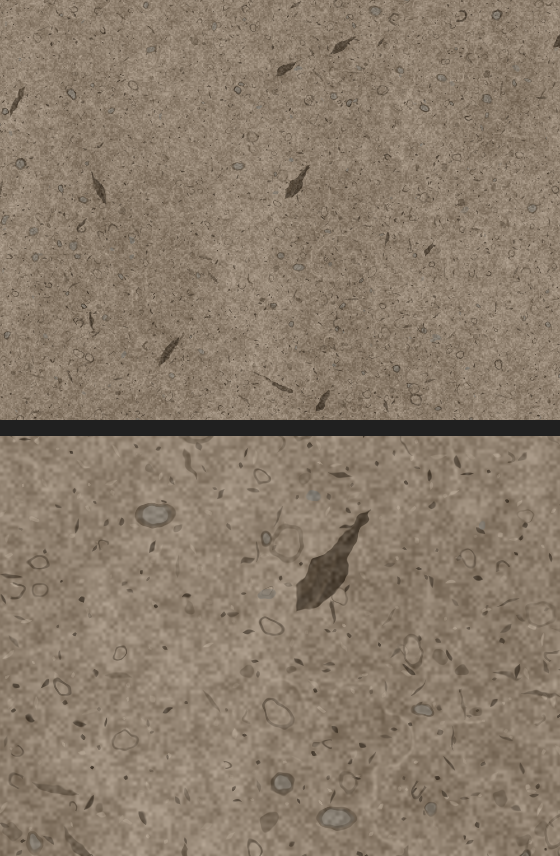
Top, the full canvas; bottom, a detail of the centre.
Reproduce this texture procedurally as a Shadertoy shader.

```glsl
// Fossil limestone: a grainy taupe ground with pale wisps, dark specks,
// shell rings, arcs, slivers and patches, and a few large dark shards.
// Each kind is scattered on a jittered grid; noise bends all the outlines.

#define GROUND vec3(0.566, 0.506, 0.438)
#define PALE vec3(0.67, 0.61, 0.54)
#define BROWN vec3(0.42, 0.365, 0.30)
#define DARK vec3(0.25, 0.21, 0.165)
#define GREY vec3(0.49, 0.475, 0.445)
#define GRAIN 0.13
#define FOSSIL_CELL 0.048
#define SPECK_CELL 0.016
#define SHARD_CELL 0.25
#define TAU 6.2832

vec3 hash3(vec2 c) {
    vec3 q = fract(c.xyx * vec3(0.1031, 0.1030, 0.0973));
    q += dot(q, q.yxz + 33.33);
    return fract((q.xxy + q.yzz) * q.zyx);
}

float noise(vec2 p) {
    vec2 i = floor(p), f = fract(p);
    f = f * f * (3.0 - 2.0 * f);
    return mix(mix(hash3(i).x, hash3(i + vec2(1, 0)).x, f.x),
               mix(hash3(i + vec2(0, 1)).x, hash3(i + vec2(1, 1)).x, f.x), f.y);
}

vec2 noise2(vec2 p) {
    return vec2(noise(p), noise(p + 37.7)) - 0.5;
}

mat2 spin(float a) {
    return mat2(cos(a), sin(a), -sin(a), cos(a));
}

float cover(float d) {
    float w = 0.6 / iResolution.y + 0.0003;
    return 1.0 - smoothstep(-w, w, d);
}

// Pointed sliver of half length l and half thickness t
float lens(vec2 u, float l, float t) {
    return max(abs(u.y) - t * (1.0 - u.x * u.x / (l * l)), abs(u.x) - l);
}

// Fossils crowd the right side and, less so, the left edge
float crowding(vec2 p) {
    float sides = 0.3 * smoothstep(0.66, 0.9, p.x) + 0.2 * (1.0 - smoothstep(0.08, 0.35, p.x));
    return clamp(0.75 * noise(p * 5.0 + 11.0) - 0.1 + sides, 0.05, 0.8);
}

vec3 specks(vec3 col, vec2 p, float cell, float seed, float share, vec3 tint) {
    for (int k = 0; k < 9; k++) {
        vec2 id = floor(p / cell) + vec2(k % 3 - 1, k / 3 - 1);
        vec3 a = hash3(id + seed), b = hash3(id + seed + 53.0);
        if (a.z > share) continue;
        vec2 u = spin(b.x * TAU) * (p - (id + a.xy) * cell);
        float l = cell * mix(0.09, 0.34, b.y * b.y);
        float d = lens(u, l, mix(0.0011, 0.0021, b.z));
        col = mix(col, tint, cover(d) * mix(0.3, 0.85, a.z / share));
    }
    return col;
}

vec3 fossils(vec3 col, vec2 p, float cell, float seed) {
    float wear = mix(0.45, 1.0, noise(p * 95.0 + seed));
    for (int k = 0; k < 9; k++) {
        vec2 id = floor(p / cell) + vec2(k % 3 - 1, k / 3 - 1);
        vec3 a = hash3(id + seed), b = hash3(id + seed + 71.0), c = hash3(id + seed + 139.0);
        vec2 centre = (id + a.xy) * cell;
        if (a.z > crowding(centre)) continue;

        vec2 u = spin(b.x * TAU) * (p - centre);
        float r = cell * mix(0.13, 0.29, b.y);
        vec2 oval = u * vec2(1.0, mix(1.0, 1.7, c.x));
        float disc = length(oval) - r;
        float ring = abs(disc) - r * mix(0.1, 0.22, c.y);
        vec3 tint = mix(DARK, BROWN, c.z);
        float d;
        if (b.z < 0.3) {                // closed ring with a filled heart
            vec3 heart = c.y > 0.7 ? GREY : mix(GROUND, PALE, c.x * 0.6);
            col = mix(col, heart, 0.6 * cover(disc));
            d = ring;
        } else if (b.z < 0.56) {        // open arc
            d = max(ring, u.x + r * (c.z - 0.5));
        } else if (b.z < 0.8) {         // sliver
            d = lens(u, r * 1.5, r * mix(0.12, 0.34, c.y));
        } else {                        // filled patch
            d = disc + r * 0.25;
            tint = c.x > 0.7 ? GREY : mix(tint, BROWN, 0.6);
        }
        col = mix(col, tint, cover(d) * wear * mix(0.55, 0.95, c.y));
    }
    return col;
}

vec3 shards(vec3 col, vec2 p) {
    for (int k = 0; k < 9; k++) {
        vec2 id = floor(p / SHARD_CELL) + vec2(k % 3 - 1, k / 3 - 1);
        vec3 a = hash3(id + 211.0), b = hash3(id + 307.0);
        if (a.z > 0.45) continue;
        vec2 u = spin(1.57 + (b.x - 0.5) * 2.2) * (p - (id + a.xy) * SHARD_CELL);
        float l = mix(0.022, 0.052, b.y);
        float taper = 0.65 + 0.5 * u.x / l;
        float ragged = 0.006 * (noise(p * 85.0) - 0.5);
        float d = lens(u, l, l * mix(0.2, 0.4, b.z) * taper) + ragged;
        float streak = noise(u * vec2(45.0, 260.0) + id * 9.0);
        col = mix(col, mix(DARK, BROWN, streak * 0.75), 0.92 * cover(d));
    }
    return col;
}

void mainImage(out vec4 fragColor, in vec2 fragCoord) {
    vec2 p = fragCoord / iResolution.y;
    vec2 bent = p + 0.0055 * noise2(p * 65.0) + 0.0025 * noise2(p * 190.0);

    // Ground: soft upright clouds and a few sizes of grain
    float shade = 0.07 * (noise(p * vec2(5.0, 2.5) + 3.0) - 0.5)
                + 0.06 * (noise(p * 38.0) - 0.5)
                + 0.09 * (noise(p * 120.0) - 0.5);
    vec3 col = GROUND + shade;

    // Pale broken wisps
    float vein = 1.0 - smoothstep(0.0, 0.09, abs(noise(bent * 33.0 + 80.0) - 0.5));
    col = mix(col, PALE, 0.5 * vein * smoothstep(0.5, 0.8, noise(p * 21.0 + 5.0)));
    col = specks(col, bent, SPECK_CELL, 401.0, 0.3, PALE);

    // Dark inclusions, small to large
    col = specks(col, bent, SPECK_CELL, 17.0, 0.36, DARK);
    col = fossils(col, bent, FOSSIL_CELL * 0.6, 503.0);
    col = fossils(col, bent, FOSSIL_CELL, 29.0);
    col = shards(col, bent);

    // Finest grain lies over everything
    col += GRAIN * (noise(p * 330.0) - 0.5);
    fragColor = vec4(col, 1.0);
}
```
